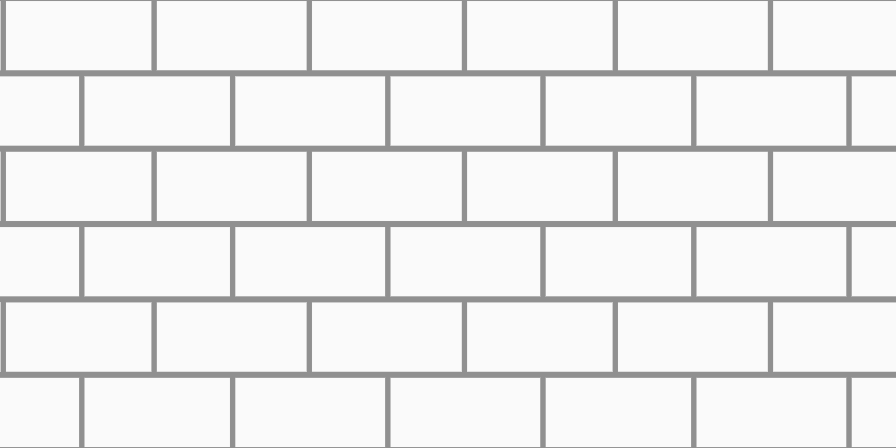
Give the GLSL for this pattern, as a WebGL 2 fragment shader.

```glsl
#version 300 es
precision highp float;
// Draws a running-bond wall of white tiles with grey grout joints.

uniform vec2 u_resolution;
out vec4 fragColor;

// Lengths are fractions of the canvas height.
const vec3 TILE_COLOR = vec3(0.98);
const vec3 GROUT_COLOR = vec3(0.565);
const float ROW_PITCH = 0.1682;
const float FIRST_BED_JOINT = 0.1635;
const float GROUP_WIDTH = 1.0294;                   // three tiles side by side
const vec3 GROUP_JOINTS = vec3(0.0, 0.3367, 0.6831); // slightly uneven tile widths
const float FIRST_HEAD_JOINT = 0.0073;
const float ROW_SHIFT = 0.1753;                     // offset of alternate rows
const float BED_HALF_WIDTH = 0.0068;
const float HEAD_HALF_WIDTH = 0.0060;
const float EDGE_SOFTNESS = 0.0012;

// Distance to the nearest multiple of period.
float repeatDistance(float x, float period) {
    return abs(x - period * round(x / period));
}

// Distance to the nearest upright joint in a group of three tiles.
float headJointDistance(float x) {
    float nearest = GROUP_WIDTH;
    for (int i = 0; i < 3; i++) {
        nearest = min(nearest, repeatDistance(x - GROUP_JOINTS[i], GROUP_WIDTH));
    }
    return nearest;
}

void main() {
    vec2 p = gl_FragCoord.xy / u_resolution.y;

    // Alternate rows are shifted by about half a tile.
    float y = p.y - FIRST_BED_JOINT;
    float row = floor(y / ROW_PITCH);
    float x = p.x - FIRST_HEAD_JOINT - ROW_SHIFT * mod(row, 2.0);

    // Signed distance to the grout: negative inside a joint.
    float bed = repeatDistance(y, ROW_PITCH) - BED_HALF_WIDTH;
    float head = headJointDistance(x) - HEAD_HALF_WIDTH;
    float groutDistance = min(bed, head);

    // Soft edges at least one pixel wide.
    float blur = max(0.6 / u_resolution.y, EDGE_SOFTNESS);
    float grout = 1.0 - smoothstep(-blur, blur, groutDistance);
    fragColor = vec4(mix(TILE_COLOR, GROUT_COLOR, grout), 1.0);
}
```
